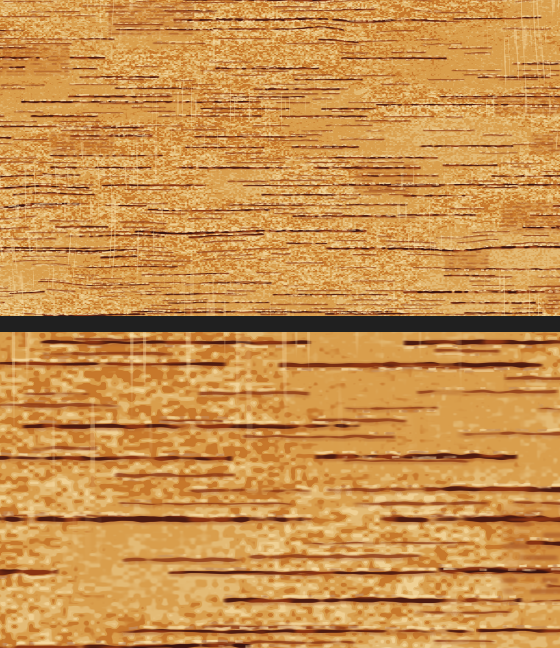
Top: the whole. Bottom: its middle third, enlarged.
A WebGL 1 fragment shader for this texture:

```glsl
precision highp float;
// Weathered golden wood grain with ragged dark horizontal streaks and pale embossed rims.

uniform vec2 u_resolution;

const vec3 TAN   = vec3(0.85, 0.62, 0.30);
const vec3 PALE  = vec3(0.89, 0.73, 0.46);
const vec3 OCHRE = vec3(0.78, 0.47, 0.17);
const vec3 BROWN = vec3(0.69, 0.38, 0.17);
const vec3 RUST  = vec3(0.54, 0.20, 0.07);
const vec3 CHAR  = vec3(0.22, 0.07, 0.06);
const vec3 CREAM = vec3(0.97, 0.87, 0.66);
const vec3 MAUVE = vec3(0.76, 0.57, 0.41);

const vec2 GRAIN_FINE   = vec2(170.0, 250.0); // noise cells per canvas height
const vec2 GRAIN_FIBRE  = vec2(38.0, 190.0);
const float STREAK_HALF = 0.0034;             // half thickness of the widest streaks
const float RIM_OFFSET  = 0.0036;             // distance of the pale rim from a streak
const float PANEL_LINES = 84.0;               // fine lines per height in shaded panels
const float SCRATCH_STRENGTH = 0.42;

float hash(vec2 p) {
  vec3 q = fract(p.xyx * 0.1031);
  q += dot(q, q.yzx + 33.33);
  return fract((q.x + q.y) * q.z);
}

float noise(vec2 p) {
  vec2 i = floor(p), f = fract(p);
  f = f * f * (3.0 - 2.0 * f);
  return mix(mix(hash(i), hash(i + vec2(1.0, 0.0)), f.x),
             mix(hash(i + vec2(0.0, 1.0)), hash(i + vec2(1.0, 1.0)), f.x), f.y);
}

// 1 inside [a, b], with edges of width s.
float span(float a, float b, float s, float x) {
  return smoothstep(a - s, a + s, x) * (1.0 - smoothstep(b - s, b + s, x));
}

// One streak per cell: x = core, y = soft fringe, z = pale rim.
vec3 streaks(vec2 p, vec2 cellSize, float density, float thickness, float seed, float px) {
  float row = floor(p.y / cellSize.y);
  float x = p.x / cellSize.x + hash(vec2(row, seed)) + 7.0;
  vec2 id = vec2(floor(x) + seed * 17.0, row + 31.0);
  vec2 home = vec2((floor(x) + 0.5) * cellSize.x, row * cellSize.y);
  float cluster = 0.35 + 1.3 * noise(home * vec2(1.6, 5.0) + seed);
  float present = step(1.0 - density * cluster, hash(id));

  float start = 0.4 * hash(id + 3.7);
  float end = min(start + 0.25 + 0.75 * hash(id + 9.1), 0.99);
  float extent = span(start, end, 0.004 / cellSize.x, fract(x));

  float ragged = noise(vec2(p.x * 95.0, row + seed * 5.0));
  float worn = noise(vec2(p.x * 14.0, row * 3.0 + seed));
  float t = thickness * mix(0.45, 1.0, hash(id + 5.3)) * (0.35 + 0.65 * ragged + 0.4 * worn);
  float centre = (row + mix(0.35, 0.65, hash(id + 1.9))) * cellSize.y;
  float d = p.y - centre - (noise(vec2(p.x * 60.0, row)) - 0.5) * 0.0016;

  float core = 1.0 - smoothstep(t - px, t + px, abs(d));
  core *= smoothstep(0.12, 0.45, 0.5 * ragged + 0.6 * worn);
  float fringe = 1.0 - smoothstep(t, t + 0.004, abs(d + 0.001));
  float side = mix(-1.0, 1.0, step(0.3, hash(id + 6.6)));
  float rim = 1.0 - smoothstep(0.0008, 0.0008 + 1.5 * px, abs(d - side * (t + RIM_OFFSET * 0.7)));
  rim *= smoothstep(0.35, 0.65, noise(vec2(p.x * 130.0, row + 50.0)));
  return vec3(core, fringe, rim) * present * extent;
}

// Shaded rectangle filled with fine lines: x = shade, y = lines.
vec2 panels(vec2 p) {
  vec2 q = p / vec2(0.46, 0.125);
  q.x += hash(vec2(floor(q.y), 4.0)) + 3.0;
  vec2 id = floor(q) + 60.0, f = fract(q);
  float left = 0.35 * hash(id + 2.0);
  float right = left + 0.3 + 0.33 * hash(id + 5.0);
  float area = span(left, right, 0.015, f.x) * span(0.1, 0.6 + 0.35 * hash(id), 0.06, f.y);
  area *= step(0.66, hash(id + 8.0));
  float line = smoothstep(0.2, 0.9, abs(2.0 * fract(p.y * PANEL_LINES) - 1.0));
  return area * vec2(1.0, line * smoothstep(0.25, 0.7, noise(p * vec2(70.0, PANEL_LINES))));
}

void main() {
  vec2 p = gl_FragCoord.xy / u_resolution.y;
  float px = 0.7 / u_resolution.y;

  // Local bends in otherwise straight grain
  float bend = smoothstep(0.62, 0.85, noise(p * vec2(1.8, 4.0) + 11.0));
  vec2 g = p + vec2(0.0, bend * 0.022 * (noise(p * vec2(7.0, 9.0)) - 0.5));

  // Pebbled ground with calmer patches
  float rough = mix(0.35, 1.15, smoothstep(0.28, 0.6, noise(p * vec2(4.0, 9.0) + 20.0)));
  float grain = 0.65 * noise(p * GRAIN_FINE) + 0.35 * noise(g * GRAIN_FIBRE);
  float broad = 0.6 * noise(p * vec2(2.2, 5.0) + 5.0) + 0.4 * noise(p * vec2(5.0, 30.0));
  float tone = 0.5 + (grain - 0.5) * rough + (broad - 0.5) * 0.3;
  vec3 col = mix(TAN, PALE, smoothstep(0.49, 0.65, tone));
  col = mix(col, OCHRE, 1.0 - smoothstep(0.28, 0.41, tone));
  col = mix(col, CREAM, 0.6 * smoothstep(0.72, 0.85, tone));

  // Shaded panels
  vec2 panel = panels(p);
  col = mix(col, OCHRE, 0.4 * panel.x);
  col = mix(col, BROWN, 0.75 * panel.y);

  // Streaks from fine and rusty to long and charred
  vec3 fine = streaks(g, vec2(0.20, 0.0145), 0.36, STREAK_HALF * 0.55, 1.0, px);
  vec3 medium = streaks(g + 0.007, vec2(0.42, 0.031), 0.44, STREAK_HALF * 0.8, 2.0, px);
  vec3 wide = streaks(g + 0.019, vec2(1.25, 0.066), 0.66, STREAK_HALF, 3.0, px);
  float fringe = max(max(fine.y * 0.45, medium.y * 0.6), wide.y * 0.75);
  col = mix(col, BROWN, fringe * (0.5 + 0.5 * grain));
  col = mix(col, RUST, max(fine.x * 0.75, max(medium.x, wide.x)));
  float burnt = noise(p * vec2(45.0, 160.0) + 40.0);
  col = mix(col, CHAR, max(medium.x * 0.75, wide.x) * smoothstep(0.25, 0.6, burnt));
  float rim = max(max(fine.z * 0.65, medium.z * 0.85), wide.z);
  col = mix(col, mix(MAUVE, CREAM, smoothstep(0.25, 0.55, grain)), rim * 0.85);

  // Faint upright scratches
  vec2 s = vec2(p.x * 150.0 + 5.0 * noise(p * vec2(4.0, 3.0)), p.y * 9.0);
  float scratch = smoothstep(0.76, 0.92, noise(s)) * smoothstep(0.45, 0.7, noise(p * 3.0 + 70.0));
  col = mix(col, CREAM, scratch * SCRATCH_STRENGTH);

  gl_FragColor = vec4(col, 1.0);
}
```
